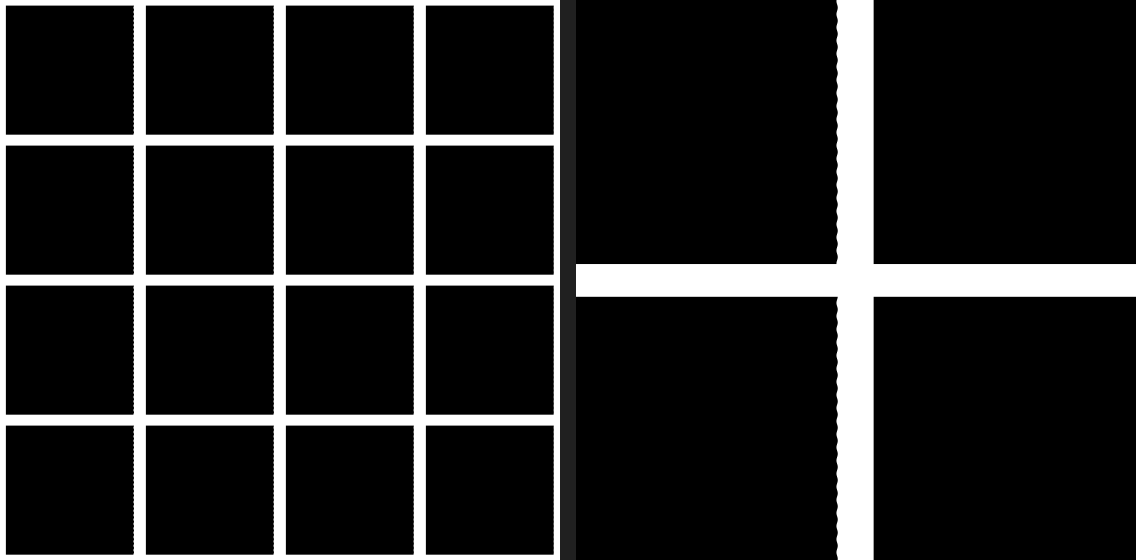
Left: the whole. Right: its middle third, enlarged.
This pattern is drawn by a Shadertoy shader. Its source:

```glsl
// Four by four grid of black squares parted by white bars, with faintly serrated right edges.

const float REPEATS = 4.0;
const vec3 TILE_COLOR = vec3(0.0);
const vec3 BAR_COLOR = vec3(1.0);

// Sizes in units of one cell
const vec2 TILE_HALF_SIZE = vec2(0.4565, 0.461);
const vec2 TILE_CENTER = vec2(0.4985, 0.499);
const float TEETH_PER_CELL = 32.0;
const float TOOTH_DEPTH = 0.002;

// Smooth ripple along an edge, wrapping once per cell
float serration(float along, float teeth, float depth) {
    return depth * sin(6.2831853 * teeth * along);
}

// Signed distance to each pair of sides of a centred box
vec2 sideDistance(vec2 p, vec2 halfSize) {
    return abs(p) - halfSize;
}

// Antialiased coverage of a box from its side distances
float boxCoverage(vec2 sides, vec2 pixel) {
    vec2 inside = clamp(0.5 - sides / pixel, 0.0, 1.0);
    return inside.x * inside.y;
}

void mainImage(out vec4 fragColor, in vec2 fragCoord) {
    vec2 grid = fragCoord / iResolution.xy * REPEATS;
    vec2 pixel = REPEATS / iResolution.xy;
    vec2 cell = floor(grid);
    vec2 p = fract(grid) - TILE_CENTER;

    // Right edges are roughest in the first column
    float roughness = mix(1.0, 0.3, cell.x / (REPEATS - 1.0));
    float ripple = serration(fract(grid.y), TEETH_PER_CELL, TOOTH_DEPTH * roughness);
    vec2 sides = sideDistance(p, TILE_HALF_SIZE);
    sides.x += step(0.0, p.x) * ripple;

    vec3 color = mix(BAR_COLOR, TILE_COLOR, boxCoverage(sides, pixel));
    fragColor = vec4(color, 1.0);
}
```
